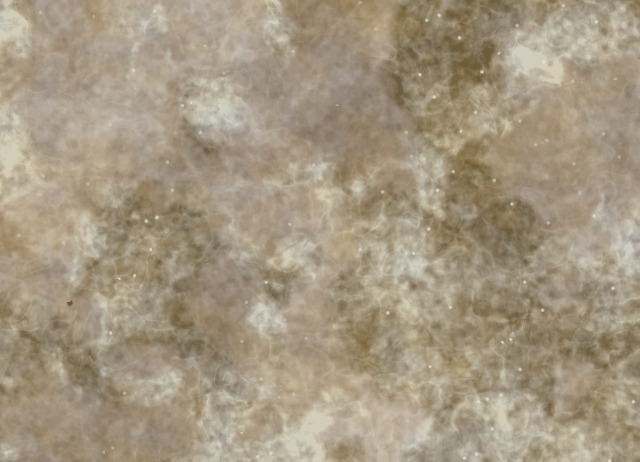
Reproduce this texture procedurally as a Shadertoy shader.

```glsl
// Weathered beige stone: ragged brown patches, pale crusts, fine crystal grains, glints and pits.

// Colours
const vec3 BROWN = vec3(0.480, 0.418, 0.300);
const vec3 BEIGE = vec3(0.630, 0.583, 0.492);
const vec3 CREAM = vec3(0.790, 0.768, 0.690);
const vec3 PIT = vec3(0.33, 0.26, 0.16);
const vec3 GLINT = vec3(0.90, 0.89, 0.84);
const vec3 WARM_SHIFT = vec3(0.016, -0.003, -0.045);
const vec3 PINK_SHIFT = vec3(0.014, -0.005, -0.002);

// Feature frequencies, per canvas height
const float BROAD_FREQ = 2.6;
const float PATCH_FREQ = 3.0;
const float CRUST_FREQ = 6.5;
const float WARP_FREQ = 9.0;
const float MOTTLE_FREQ = 12.0;
const float THREAD_FREQ = 30.0;
const float GRAIN_FREQ = 36.0;
const float CRYSTAL_FREQ = 78.0;
const float FINE_FREQ = 58.0;
const float PIT_FREQ = 22.0;

// Strengths
const float WARP = 0.065;
const float CONTRAST = 1.12;
const float PIT_SHARE = 0.010;
const float GLINT_SHARE = 0.022;

float hash(vec2 c) {
    return fract(sin(dot(c, vec2(127.1, 311.7))) * 43758.5453);
}

// Value noise from -1 to 1
float noise(vec2 p) {
    vec2 i = floor(p), f = fract(p);
    f = f * f * (3.0 - 2.0 * f);
    float low = mix(hash(i), hash(i + vec2(1, 0)), f.x);
    float high = mix(hash(i + vec2(0, 1)), hash(i + vec2(1, 1)), f.x);
    return 2.0 * mix(low, high, f.y) - 1.0;
}

// Octaves of noise, each one turned to hide the lattice
float fbm(vec2 p, int octaves) {
    float sum = 0.0, amp = 0.5;
    for (int i = 0; i < octaves; i++) {
        sum += amp * noise(p);
        p = mat2(1.6, 1.2, -1.2, 1.6) * p + 17.3;
        amp *= 0.5;
    }
    return sum;
}

// Cells: x = distance to the centre, y = distance to the border, z = random value
vec3 cells(vec2 p) {
    vec2 base = floor(p);
    float first = 9.0, second = 9.0, id = 0.0;
    for (int y = -1; y <= 1; y++)
    for (int x = -1; x <= 1; x++) {
        vec2 c = base + vec2(x, y);
        float d = length(c + vec2(hash(c), hash(c + 57.0)) - p);
        if (d < first) {
            second = first;
            first = d;
            id = hash(c + 113.0);
        } else {
            second = min(second, d);
        }
    }
    return vec3(first, second - first, id);
}

// Soft-edged grains with random tones from -1 to 1
float grains(vec2 p) {
    vec3 c = cells(p);
    return (2.0 * c.z - 1.0) * smoothstep(0.0, 0.35, c.y);
}

// Brown to beige to cream, for tones from about -2 to 2
vec3 stoneColour(float tone) {
    tone = clamp(tone, -2.7, 2.4);
    return tone < 0.0 ? mix(BEIGE, BROWN, -0.5 * tone) : mix(BEIGE, CREAM, 0.5 * tone);
}

void mainImage(out vec4 fragColor, in vec2 fragCoord) {
    vec2 p = fragCoord / iResolution.y;
    vec2 warp = vec2(fbm(p * WARP_FREQ + 3.0, 4), fbm(p * WARP_FREQ + 41.0, 4));
    vec2 q = p + WARP * warp;

    // Large areas
    float broad = fbm(q * BROAD_FREQ + 8.0, 3);
    float patchField = fbm(q * PATCH_FREQ + 23.0, 4);
    float brown = smoothstep(-0.06, 0.12, patchField);
    float rim = 4.0 * brown * (1.0 - brown) * max(noise(p * 15.0 + 5.0), 0.0);
    float crust = smoothstep(0.08, 0.34, fbm(q * CRUST_FREQ + 61.0, 4));
    float rough = mix(0.6, 1.2, max(brown, crust));

    // Small texture, stronger in the rough areas
    float mottle = fbm(q * MOTTLE_FREQ + 29.0, 4);
    float thread = 1.0 - smoothstep(0.0, 0.28, abs(noise(q * THREAD_FREQ + 12.0)));
    vec2 bend = 1.3 * warp;
    float texture_ = 1.6 * mottle + 0.45 * grains(p * GRAIN_FREQ + bend)
        + 0.42 * grains(p * CRYSTAL_FREQ + bend) + 1.3 * fbm(p * FINE_FREQ, 3)
        + 0.45 * (thread - 0.25);

    float tone = 1.6 * broad - 0.9 * (brown - 0.45) - 0.6 * rim
        + 0.9 * (crust - 0.2) + rough * texture_;
    vec3 colour = stoneColour(CONTRAST * tone);

    // Tints
    float warmth = 1.2 * fbm(p * 4.0 + 77.0, 3) + 1.1 * fbm(p * 19.0 + 91.0, 3);
    colour += WARM_SHIFT * warmth + PINK_SHIFT * (1.0 - brown) * (1.0 - crust);

    // Dark pits and bright glints
    vec3 pit = cells(p * PIT_FREQ + 2.5 * warp + 7.0);
    colour = mix(colour, PIT, 0.75 * step(1.0 - PIT_SHARE, pit.z) * smoothstep(0.36, 0.14, pit.x));
    vec3 glint = cells(p * CRYSTAL_FREQ + 31.0);
    float shine = step(1.0 - GLINT_SHARE, glint.z) * smoothstep(0.45, 0.1, glint.x);
    colour = mix(colour, GLINT, 0.65 * rough * shine);

    fragColor = vec4(clamp(colour, 0.0, 1.0), 1.0);
}
```
